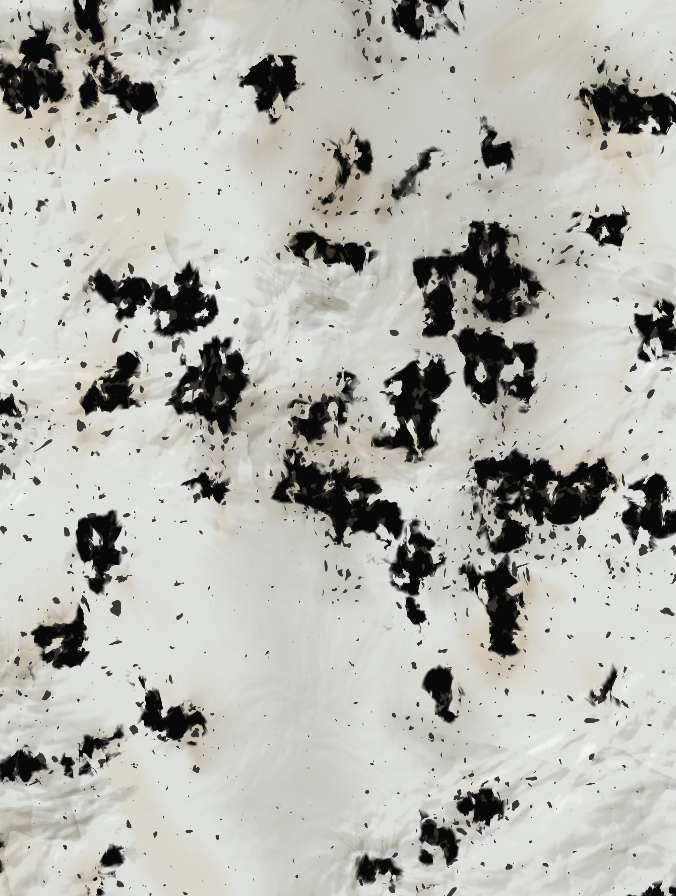
Reproduce this texture procedurally as a WebGL 1 fragment shader.

```glsl
precision highp float;
// Cookies-and-cream ice cream: lumpy folded cream with torn black biscuit chunks and crumbs.
uniform vec2 u_resolution;

vec2 hash2(vec2 p) {
  return fract(sin(vec2(dot(p, vec2(127.1, 311.7)), dot(p, vec2(269.5, 183.3)))) * 43758.5);
}

mat2 turn(float a) {
  return mat2(cos(a), sin(a), -sin(a), cos(a));
}

// Layered sines, each octave turned and bent by the one before; roughly -0.8 to 0.8.
float waves(vec2 p, int octaves) {
  float sum = 0.0, amp = 0.5;
  for (int i = 0; i < 6; i++) {
    if (i >= octaves) break;
    p = turn(0.9) * p * 1.75 + 0.7 * sin(p.yx * 1.1 + 1.7) + 4.3;
    sum += amp * sin(p.x) * cos(p.y);
    amp *= 0.56;
  }
  return sum;
}

// Cellular height: rounded lumps with creases between them.
float lumps(vec2 g) {
  float nearest = 2.0;
  for (int j = -1; j <= 1; j++) {
    for (int i = -1; i <= 1; i++) {
      vec2 cell = floor(g) + vec2(float(i), float(j));
      vec2 q = g - cell - hash2(cell);
      nearest = min(nearest, dot(q, q));
    }
  }
  return 1.0 - nearest;
}

// Cellular scatter of biscuit: x is distance to a chunk, y to the smear below it.
vec2 biscuit(vec2 g) {
  vec2 nearest = vec2(2.0);
  for (int j = -1; j <= 1; j++) {
    for (int i = -1; i <= 1; i++) {
      vec2 cell = floor(g) + vec2(float(i), float(j));
      vec2 place = hash2(cell + 5.0), kind = hash2(cell + 41.0);
      float share = 0.45 + 0.25 * sin(cell.x * 0.9 + cell.y * 0.5) * cos(cell.y * 0.8 - cell.x * 0.3);
      if (kind.x < share) {
        vec2 q = g - cell - 0.15 - 0.7 * place;
        vec2 radii = mix(vec2(0.16, 0.12), vec2(0.56, 0.39), kind.y);
        vec2 b = turn(6.28 * fract(kind.x * 17.0 + place.y)) * q / radii;
        b *= b;
        float body = (pow(dot(b, b), 0.25) - 1.0) * radii.y;
        float smear = length((q + vec2(0.06, 0.25)) * vec2(1.0, 0.75)) - radii.x;
        nearest = min(nearest, vec2(body, smear));
      }
    }
  }
  return nearest;
}

// Cream from warm shadow through grey to cool white.
vec3 creamColor(float light) {
  vec3 c = mix(vec3(0.47, 0.45, 0.42), vec3(0.66, 0.65, 0.61), smoothstep(-0.5, 0.05, light));
  c = mix(c, vec3(0.78, 0.78, 0.76), smoothstep(0.05, 0.42, light));
  c = mix(c, vec3(0.87, 0.88, 0.87), smoothstep(0.42, 0.75, light));
  return mix(c, vec3(0.95, 0.96, 0.95), smoothstep(0.95, 1.4, light));
}

void main() {
  vec2 p = gl_FragCoord.xy / u_resolution.y;
  float broad = waves(p * 2.6 + 3.0, 4);
  float fine = waves(p * 38.0 + 7.0, 6);
  float grit = waves(p * vec2(80.0, 60.0) + 2.0, 5);
  vec2 bend = vec2(waves(p * 9.0, 6), waves(p * 9.0 + 20.0, 6));

  // Chunks with torn edges and pale gaps
  vec2 field = biscuit(p * 11.5 + 0.4 * bend + 3.0);
  float halo = exp(-5.5 * max(min(field.x, field.y), 0.0));
  float torn = field.x + 0.2 * fine + 0.6 * max(grit - 0.1, 0.0);
  float chunk = 1.0 - smoothstep(-0.04, 0.04, torn);

  // Cream relief lit from the upper left, smooth in some places and curdled in others
  float rough = smoothstep(-0.15, 0.3, waves(p * 3.5 + 11.0, 5) + 0.2 * halo);
  vec2 toLight = vec2(-0.003, 0.005);
  float slope = waves(p * 12.0, 6) - waves((p + toLight) * 12.0, 6);
  vec2 curd = p + 0.02 * bend + 0.006 * vec2(fine, grit);
  float bumps = lumps(curd * 17.0) - lumps((curd + toLight) * 17.0);
  bumps += 0.6 * (lumps(curd * 43.0) - lumps((curd + toLight) * 43.0));
  float light = 0.66 + 0.5 * broad + slope * mix(0.3, 1.8, rough) + 0.9 * bumps * rough;

  // Folds: sharp on one side, fading on the other
  float fold = waves(p * 4.0 + 15.0, 5) - 0.08;
  light -= 0.4 * rough * smoothstep(0.0, 0.02, fold) * exp(-13.0 * max(fold, 0.0));
  light -= 0.32 * halo * smoothstep(-0.2, 0.4, bend.x);
  vec3 color = creamColor(light);

  // Tan stain around the biscuit and in a few hollows
  float stain = 0.7 * halo * smoothstep(-0.05, 0.45, bend.y);
  stain += 0.35 * smoothstep(0.35, 0.6, waves(p * 5.0 + 31.0, 4));
  color *= mix(vec3(1.0), vec3(0.93, 0.87, 0.78), clamp(stain, 0.0, 1.0));

  // Ragged crumbs gather in the smears, with a few strays
  float gather = halo * smoothstep(-0.15, 0.35, bend.x);
  float grains = waves(p * vec2(190.0, 140.0) + 3.0 * bend, 3);
  float crumb = smoothstep(0.0, 0.15, grains - mix(0.72, 0.3, gather));
  float stray = waves(p * 75.0 + 9.0, 4) + 0.25 * broad;
  crumb = max(crumb, smoothstep(0.0, 0.08, stray - mix(0.72, 0.55, halo)));
  color = mix(color, vec3(0.12, 0.11, 0.1), 0.85 * crumb);

  // Near-black biscuit with a fine brown grain
  float grain = smoothstep(0.25, 0.6, grit + 0.5 * grains + 0.3 * fine + 0.25);
  vec3 dark = mix(vec3(0.03), vec3(0.27, 0.25, 0.23), 0.8 * grain);
  color = mix(color, dark, chunk);
  gl_FragColor = vec4(color, 1.0);
}
```
